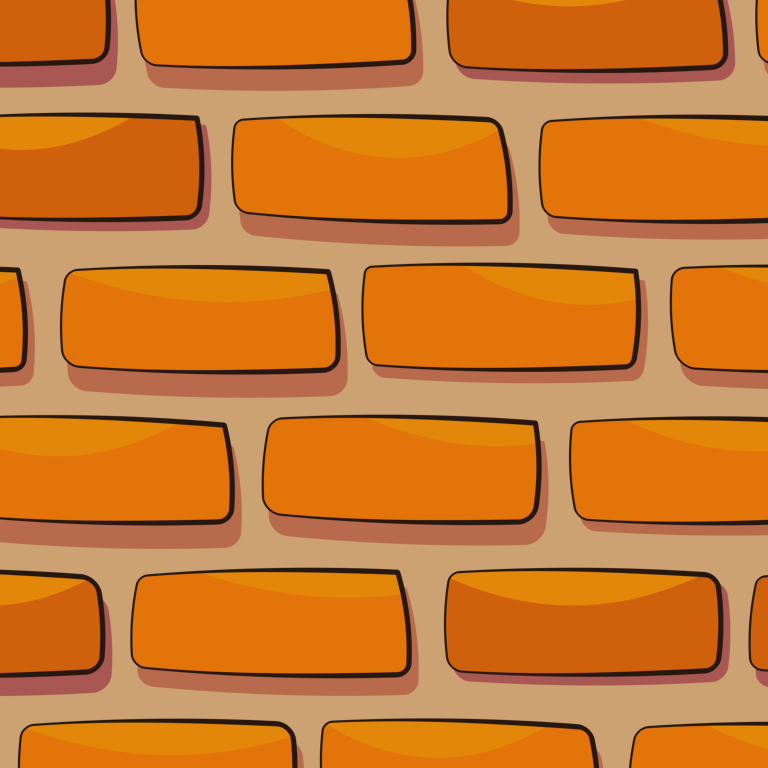
Reproduce this pattern procedurally as a Shadertoy shader.

```glsl
const vec2 PITCH = vec2(0.401, 0.198);      // brick spacing: across, down
const float TOP_ROW = 0.98;                 // height of the first row's centre
const vec2 HALF_SIZE = vec2(0.176, 0.065);
const float ROW_SHIFT[6] = float[6](0.90, 0.21, 0.64, 0.31, 0.89, 0.50);
const float LINE_THIN = 0.0028;
const float LINE_THICK = 0.0068;
const float CORNER = 0.021;
const float SHARP_CORNER = 0.003;

const vec3 MORTAR = vec3(0.80, 0.635, 0.45);
const vec3 BRICK = vec3(0.885, 0.455, 0.04);
const vec3 DARK_BRICK = vec3(0.81, 0.38, 0.05);
const vec3 HIGHLIGHT = vec3(0.89, 0.53, 0.045);
const vec3 INK = vec3(0.15, 0.09, 0.06);
const vec3 SHADOW = vec3(0.72, 0.42, 0.30);
const vec3 DARK_SHADOW = vec3(0.66, 0.34, 0.32);

float hash(vec2 id, float salt) {
    return fract(sin(dot(id, vec2(127.1, 311.7)) + salt * 74.7) * 43758.5453);
}

float signedHash(vec2 id, float salt) {
    return 2.0 * hash(id, salt) - 1.0;
}

float coverage(float d, float px) {
    return 1.0 - smoothstep(-px, px, d);
}

// Hand-cut block: sloped, gently bulging sides and uneven corners
float brickDistance(vec2 p, vec2 id) {
    vec2 n = p / HALF_SIZE;
    vec2 bulge = 0.006 * (1.0 - min(n * n, 1.5));
    float right = p.x - HALF_SIZE.x - bulge.y + p.y * (0.06 + 0.10 * signedHash(id, 1.0));
    float left = -p.x - HALF_SIZE.x - bulge.y + p.y * 0.07 * signedHash(id, 2.0);
    float top = p.y - HALF_SIZE.y - bulge.x + p.x * 0.022 * signedHash(id, 3.0);
    float bottom = -p.y - HALF_SIZE.y - bulge.x - p.x * (0.02 + 0.025 * signedHash(id, 4.0));

    float radius = CORNER * mix(0.6, 1.1, hash(id, 5.0));
    if (p.x > 0.0 && p.y > 0.0 && hash(id, 6.0) < 0.55) radius = SHARP_CORNER;
    if (p.x < 0.0 && p.y > 0.0) radius *= 0.7;

    vec2 q = vec2(max(left, right), max(top, bottom)) + radius;
    return length(max(q, 0.0)) + min(max(q.x, q.y), 0.0) - radius;
}

// Glossy patch hanging from the top edge
float highlightDistance(vec2 p, vec2 id) {
    float centre = mix(-0.35, 0.85, hash(id, 7.0));
    float span = mix(0.8, 1.25, hash(id, 8.0));
    float u = (p.x / HALF_SIZE.x - centre) / span;
    float depth = mix(0.030, 0.052, hash(id, 9.0)) * (1.0 - u * u);
    return HALF_SIZE.y - depth - p.y;
}

bool isDark(vec2 id) {
    bool alternate = mod(id.y, 4.0) < 0.5 && mod(id.x, 2.0) > 0.5;
    return alternate || mod(id.y + 2.0 * id.x, 7.0) == 1.0;
}

vec3 drawBrick(vec3 col, vec2 p, vec2 id, float px) {
    bool dark = isDark(id);

    // Cast shadow
    vec2 drop = vec2(0.009, -mix(0.011, 0.031, hash(id, 10.0)));
    float shade = coverage(brickDistance(p - drop, id), px);
    col = mix(col, dark ? DARK_SHADOW : SHADOW, shade);

    // Face and gloss
    float d = brickDistance(p, id);
    vec3 face = dark ? DARK_BRICK : BRICK;
    face = mix(face, HIGHLIGHT, coverage(highlightDistance(p, id), px));

    // Ink line swelling towards the right
    float width = mix(LINE_THIN, LINE_THICK, smoothstep(-0.9, 0.7, p.x / HALF_SIZE.x));
    face = mix(INK, face, coverage(d + width, px));
    return mix(col, face, coverage(d, px));
}

void mainImage(out vec4 fragColor, in vec2 fragCoord) {
    vec2 uv = fragCoord / iResolution.y;
    float px = 0.8 / iResolution.y;
    float nearRow = floor((TOP_ROW - uv.y) / PITCH.y + 0.5);
    vec3 col = MORTAR;

    for (int j = -1; j <= 1; j++) {
        float row = nearRow + float(j);
        float shift = ROW_SHIFT[int(mod(row, 6.0))];
        float nearCol = floor(uv.x / PITCH.x - shift + 0.5);
        for (int i = -1; i <= 1; i++) {
            vec2 id = vec2(nearCol + float(i), row);
            vec2 centre = vec2((id.x + shift) * PITCH.x, TOP_ROW - row * PITCH.y);
            centre += 0.005 * vec2(signedHash(id, 11.0), signedHash(id, 12.0));
            col = drawBrick(col, uv - centre, id, px);
        }
    }
    fragColor = vec4(col, 1.0);
}
```
